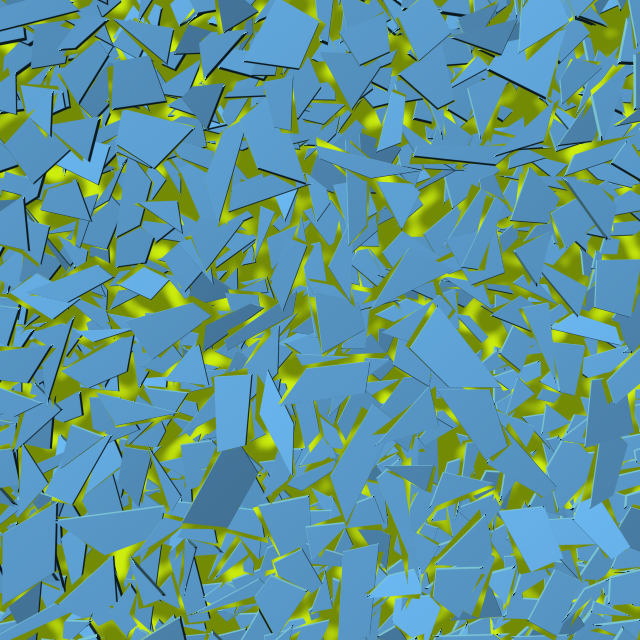
A WebGL 2 fragment shader for this pattern:

```glsl
#version 300 es
precision highp float;

uniform vec2 u_resolution;
out vec4 fragColor;

const float TAU = 6.2831853;
const int LAYERS = 4;
const float REACH = 1.13;
const vec2 LIGHT_DIR = vec2(-0.66, 0.75);
const vec3 OLIVE = vec3(0.45, 0.54, 0.02);
const vec3 LIME = vec3(0.80, 0.93, 0.05);
const vec3 FACE_BLUE = vec3(0.34, 0.585, 0.77);
const vec3 WALL_DARK = vec3(0.04, 0.10, 0.12);
const vec3 WALL_LIGHT = vec3(0.48, 0.77, 0.83);

vec2 hash2(vec2 cell, float seed) {
    vec3 q = fract(vec3(cell.xyx + seed * 7.31) * vec3(0.1031, 0.1030, 0.0973));
    q += dot(q, q.yzx + 33.33);
    return fract((q.xx + q.yz) * q.zy);
}

mat2 rotation(float angle) {
    float c = cos(angle), s = sin(angle);
    return mat2(c, s, -s, c);
}

float cornerDot(vec2 cell, vec2 f, vec2 corner) {
    float angle = TAU * hash2(cell + corner, 3.0).x;
    return dot(vec2(cos(angle), sin(angle)), f - corner);
}

float gradientNoise(vec2 p) {
    vec2 cell = floor(p), f = p - cell;
    vec2 w = f * f * f * (f * (f * 6.0 - 15.0) + 10.0);
    float low = mix(cornerDot(cell, f, vec2(0, 0)), cornerDot(cell, f, vec2(1, 0)), w.x);
    float high = mix(cornerDot(cell, f, vec2(0, 1)), cornerDot(cell, f, vec2(1, 1)), w.x);
    return mix(low, high, w.y);
}

// Corner k of a convex polygon inscribed in an ellipse
vec2 shardCorner(vec2 id, float k, float sides, vec2 radii) {
    float index = mod(k, sides);
    float wobble = 0.85 * (hash2(id, 11.0 + index).x - 0.5);
    float angle = TAU * (index + 0.5 + wobble) / sides;
    return radii * vec2(cos(angle), sin(angle));
}

// Signed distance in x, normal of the nearest edge in yz
vec3 shardDistance(vec2 p, vec2 id, float sides, vec2 radii) {
    vec3 nearest = vec3(-9.0, 0.0, 0.0);
    vec2 a = shardCorner(id, 0.0, sides, radii);
    for (float k = 1.0; k <= sides; k++) {
        vec2 b = shardCorner(id, k, sides, radii);
        vec2 normal = normalize(vec2(b.y - a.y, a.x - b.x));
        float d = dot(p - a, normal);
        if (d > nearest.x) nearest = vec3(d, normal);
        a = b;
    }
    return nearest;
}

float coverage(float d, float pixel) {
    return 1.0 - smoothstep(-0.75 * pixel, 0.75 * pixel, d);
}

// Lays one extruded shard over the colour below it
vec3 paintShard(vec3 below, vec3 ground, vec2 p, vec2 id, vec2 fromMiddle, float cells, float pixel) {
    vec2 size = hash2(id, 1.0), turn = hash2(id, 2.0), look = hash2(id, 4.0);
    vec2 radii = vec2(mix(0.45, 1.0, size.x), mix(0.17, 0.54, size.y));
    float sides = turn.x < 0.42 ? 3.0 : 4.0;
    float flow = 0.9 + 2.6 * gradientNoise(fromMiddle * 2.6 + 5.3);
    mat2 spin = rotation(flow + 2.4 * (turn.y - 0.5));

    // A slipped, turned copy clears a tapering gap down to the ground
    vec2 slip = 0.17 * (hash2(id, 6.0) - 0.5);
    mat2 gapSpin = spin * rotation(0.45 * (hash2(id, 7.0).x - 0.5));
    float gap = shardDistance((p - slip) * gapSpin, id, sides, radii).x;
    vec3 color = mix(below, ground, coverage(gap, pixel));

    // Walls lean towards the middle of the canvas, with a slight random tilt
    vec2 lean = -0.0058 * fromMiddle * mix(0.5, 1.5, look.y);
    lean += 0.0016 * (hash2(id, 5.0) - 0.5);
    vec3 wall = shardDistance((p - lean * cells) * spin, id, sides, radii);
    float lit = smoothstep(-0.25, 0.55, dot(spin * wall.yz, LIGHT_DIR));
    color = mix(color, mix(WALL_DARK, WALL_LIGHT, lit), coverage(wall.x, pixel));

    // Mostly even faces, a few strongly tilted to light or dark
    float tilt = 2.0 * look.x - 1.0;
    float shade = 1.0 + 0.04 * tilt + 0.20 * pow(abs(tilt), 7.0) * sign(tilt);
    shade += 0.025 * dot(p, LIGHT_DIR);
    float face = shardDistance(p * spin, id, sides, radii).x;
    return mix(color, FACE_BLUE * shade, coverage(face, pixel));
}

vec3 paintLayer(vec3 below, vec3 ground, vec2 p, vec2 middle, float layer, float pixel) {
    float cells = 16.0 - 2.0 * layer;
    vec2 offset = layer * vec2(0.37, 0.61);
    vec2 grid = p * cells + offset;
    vec3 color = below;
    for (int i = 0; i < 9; i++) {
        vec2 cell = floor(grid) + vec2(i % 3 - 1, i / 3 - 1);
        vec2 id = cell + 57.0 * (layer + 1.0);
        vec2 center = cell + 0.5 + 0.7 * (hash2(id, 0.0) - 0.5);
        vec2 local = grid - center;
        if (dot(local, local) > REACH * REACH) continue;
        vec2 fromMiddle = (center - offset) / cells - middle;
        color = paintShard(color, ground, local, id, fromMiddle, cells, pixel * cells);
    }
    return color;
}

void main() {
    vec2 p = gl_FragCoord.xy / u_resolution.y;
    vec2 middle = 0.5 * u_resolution / u_resolution.y;
    float glow = smoothstep(-0.05, 0.48, gradientNoise(p * 24.0));
    vec3 ground = mix(OLIVE, LIME, glow);
    vec3 color = ground;
    for (int i = 0; i < LAYERS; i++) {
        color = paintLayer(color, ground, p, middle, float(i), 1.0 / u_resolution.y);
    }
    fragColor = vec4(color, 1.0);
}
```
